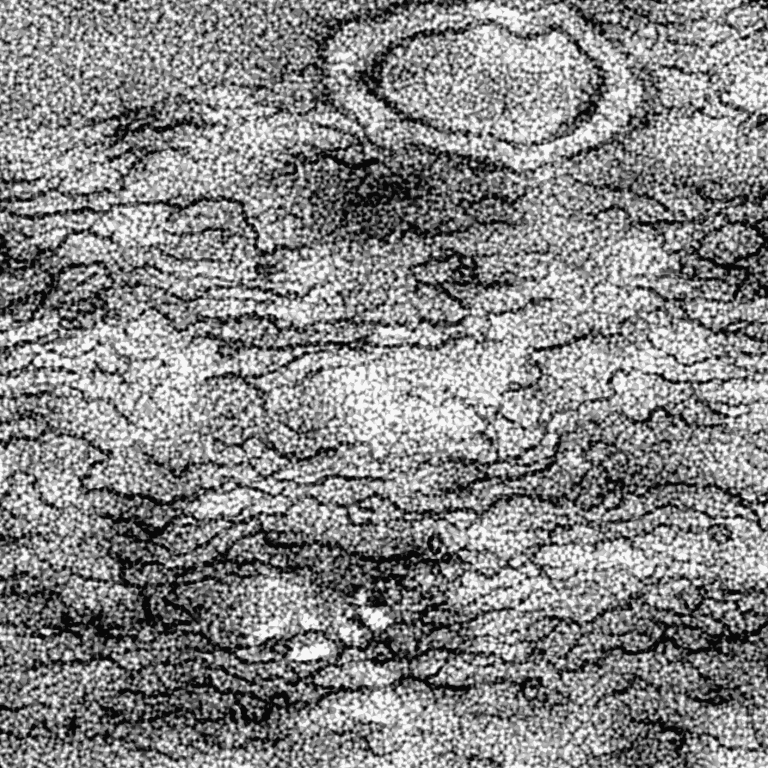
A Shadertoy shader for this texture:

```glsl
// Grey micrograph of layered tissue: wavy dark membranes run roughly sideways
// past an oval organelle. Membranes are contours of a warped height field;
// two opposed layers of cellular noise give the fine, high-contrast grain.

vec2 hash2(vec2 p) {
    vec3 q = fract(vec3(p.xyx) * vec3(0.1031, 0.1030, 0.0973));
    q += dot(q, q.yzx + 33.33);
    return fract((q.xx + q.yz) * q.zy);
}

// Smooth value noise, about -0.5 to 0.5
float valueNoise(vec2 p) {
    vec2 cell = floor(p), f = fract(p);
    f = f * f * (3.0 - 2.0 * f);
    float low = mix(hash2(cell).x, hash2(cell + vec2(1, 0)).x, f.x);
    float high = mix(hash2(cell + vec2(0, 1)).x, hash2(cell + vec2(1, 1)).x, f.x);
    return mix(low, high, f.y) - 0.5;
}

// Distance to the nearest scattered point, in cells
float cellular(vec2 p) {
    vec2 cell = floor(p), f = fract(p);
    float nearest = 4.0;
    for (int y = -1; y <= 1; y++)
        for (int x = -1; x <= 1; x++) {
            vec2 offset = vec2(x, y);
            vec2 d = offset + hash2(cell + offset) - f;
            nearest = min(nearest, dot(d, d));
        }
    return sqrt(nearest);
}

vec2 rotate(vec2 p, float angle) {
    float c = cos(angle), s = sin(angle);
    return vec2(c * p.x - s * p.y, s * p.x + c * p.y);
}

// Height field whose level lines are the membranes
float layerHeight(vec2 p, float density, float seed) {
    vec2 q = p + seed;
    float sway = 0.022 * sin(7.0 * p.x + 4.0 * p.y + seed) + 0.012 * sin(15.0 * p.x - 6.0 * p.y);
    return density * (p.y + sway)
        + 2.0 * valueNoise(q * vec2(4, 8))
        + 1.3 * valueNoise(q * vec2(11, 17))
        + 0.65 * valueNoise(q * vec2(30, 38))
        + 0.25 * valueNoise(q * 75.0);
}

// Dark line of nearly constant width along each level
float membrane(vec2 p, float density, float width, float seed) {
    float e = 0.0015;
    float h = layerHeight(p, density, seed);
    vec2 slope = vec2(layerHeight(p + vec2(e, 0), density, seed),
                      layerHeight(p + vec2(0, e), density, seed)) - h;
    float d = abs(fract(h) - 0.5) / max(length(slope) / e, density * 0.6);
    float strength = smoothstep(-0.3, 0.12, valueNoise(p * vec2(9, 15) + seed * 3.0));
    return strength * (1.0 - smoothstep(width * 0.3, width * 1.5, d));
}

// Soft oval stain
float stain(vec2 p, vec2 center, vec2 radius) {
    vec2 q = (p - center) / radius;
    return exp(-dot(q, q));
}

// Band around a signed distance
float band(float d, float center, float halfWidth) {
    return 1.0 - smoothstep(halfWidth * 0.4, halfWidth * 1.5, abs(d - center));
}

// Black and white flecks clustered around one point
float flecks(vec2 p, vec2 center) {
    float sum = 0.0;
    for (int i = 0; i < 9; i++) {
        vec2 jitter = hash2(vec2(i, 17)) - 0.5;
        vec2 size = mix(vec2(0.012, 0.008), vec2(0.026, 0.014), hash2(vec2(i, 5)));
        vec2 q = rotate(p - center - jitter * vec2(0.19, 0.1), -0.5) / size;
        float tint = i % 2 == 0 ? 1.0 : -1.0;
        sum += tint * (1.0 - smoothstep(0.6, 1.2, length(q)));
    }
    return clamp(sum, -1.0, 1.0);
}

void mainImage(out vec4 fragColor, in vec2 fragCoord) {
    vec2 p = fragCoord / iResolution.xy;
    vec2 ripple = vec2(valueNoise(p * 22.0), valueNoise(p * 22.0 + 40.0));
    vec2 warped = p + 0.028 * ripple;

    // Organelle outline and the calm zone at the upper left
    vec2 ovalRadius = vec2(0.155, 0.075);
    vec2 oval = rotate(warped - vec2(0.63, 0.895), 0.08) / ovalRadius;
    float ovalDistance = (length(oval) - 1.0) * ovalRadius.y;
    float organelle = 1.0 - smoothstep(0.025, 0.045, ovalDistance);
    float plain = smoothstep(-0.03, 0.05, warped.y - 0.8 - 0.28 * warped.x)
        * (1.0 - smoothstep(0.36, 0.48, warped.x));
    float calm = max(organelle, plain);

    // Broad light and dark patches
    float patches = 0.36 * valueNoise(warped * vec2(6, 11) + 7.0)
        + 0.34 * valueNoise(warped * vec2(17, 30) + 3.0);
    float tone = 0.63 + patches * mix(1.0, 0.45, plain) - 0.07 * plain;
    tone += 0.14 * stain(warped, vec2(0.91, 0.51), vec2(0.1, 0.06));
    tone += 0.12 * stain(warped, vec2(0.38, 0.5), vec2(0.15, 0.035));
    tone -= 0.35 * stain(warped, vec2(0.52, 0.76), vec2(0.11, 0.035));
    tone -= 0.32 * stain(warped, vec2(0.37, 0.28), vec2(0.12, 0.045));

    // Membranes, then the double wall of the organelle
    float lines = max(membrane(p, 17.0, 0.0045, 2.7), 0.8 * membrane(p, 25.0, 0.0035, 11.3));
    tone -= 0.5 * lines * (1.0 - 0.88 * calm);
    float walls = max(band(ovalDistance, 0.0, 0.005), 0.8 * band(ovalDistance, 0.031, 0.005));
    tone += 0.1 * band(ovalDistance, 0.015, 0.009) - 0.42 * walls;
    tone += 0.5 * flecks(warped, vec2(0.41, 0.19));
    tone += 0.35 * stain(warped, vec2(0.5, 0.1), vec2(0.022, 0.03));

    // Fine grain
    float grain = cellular(p * 125.0) - cellular(rotate(p, 0.6) * 140.0 + 60.0);
    tone += 0.76 * grain;

    fragColor = vec4(vec3(clamp(tone, 0.03, 0.97)), 1.0);
}
```
